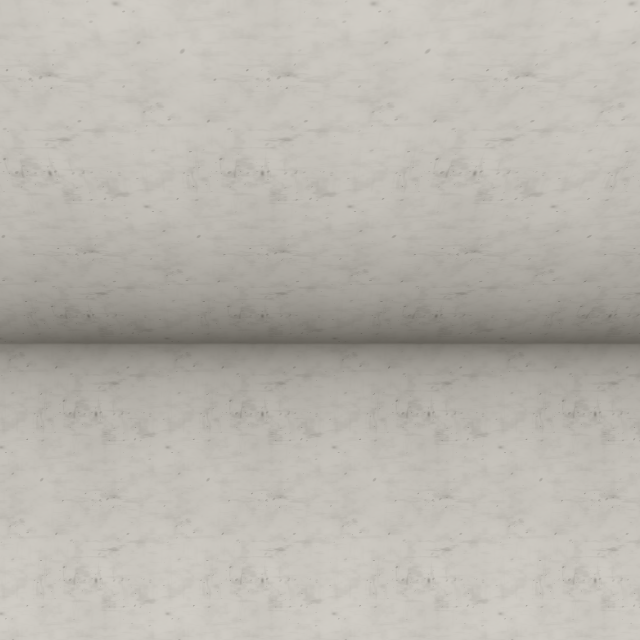
Reproduce this texture procedurally as a Shadertoy shader.

```glsl
const float SEAM_Y = 0.4635;
const float TILE_SIZE = 0.26;
const float CEILING_SPREAD = 1.04;
const float CEILING_DEPTH = 5.75;
const float VANISH_X = 0.41;

float hash(vec2 p) {
    return fract(sin(dot(p, vec2(127.1, 311.7))) * 43758.5453);
}

// Value noise that wraps after a whole number of cells
float tiledNoise(vec2 uv, vec2 cells, float seed) {
    vec2 p = uv * cells;
    vec2 i = floor(p);
    vec2 f = fract(p);
    f = f * f * (3.0 - 2.0 * f);
    vec2 a = mod(i, cells) + seed;
    vec2 b = mod(i + 1.0, cells) + seed;
    return mix(mix(hash(a), hash(vec2(b.x, a.y)), f.x),
               mix(hash(vec2(a.x, b.y)), hash(b), f.x), f.y);
}

float tiledFbm(vec2 uv, vec2 cells, float seed) {
    float sum = 0.0;
    float weight = 0.5;
    for (int i = 0; i < 4; i++) {
        sum += weight * tiledNoise(uv, cells, seed + float(i) * 17.0);
        cells *= 2.0;
        weight *= 0.5;
    }
    return sum / 0.9375;
}

// Soft elliptical region repeated in every tile
float patchMask(vec2 uv, vec2 center, vec2 radius) {
    vec2 d = fract(uv - center + 0.5) - 0.5;
    d /= radius;
    return exp(-dot(d, d));
}

// Jittered slanted pits, kept inside their cells
float pits(vec2 uv, vec2 cells, float density, float seed) {
    vec2 p = uv * cells;
    vec2 id = mod(floor(p), cells) + seed;
    vec2 jitter = 0.3 * (vec2(hash(id + 3.1), hash(id + 7.7)) - 0.5);
    vec2 d = fract(p) - 0.5 - jitter;
    d.x -= 0.45 * d.y;
    d.y *= mix(0.65, 1.4, hash(id + 11.3));
    float radius = mix(0.12, 0.32, hash(id + 19.9));
    float present = step(hash(id), density);
    float depth = mix(0.25, 1.0, hash(id + 5.3));
    return present * depth * (1.0 - smoothstep(0.25 * radius, radius, length(d)));
}

// Stains, scratches and pits of the plaster
float wear(vec2 uv) {
    float cluster = patchMask(uv, vec2(0.08, 0.06), vec2(0.2, 0.055));
    float streaks = patchMask(uv, vec2(0.86, 0.56), vec2(0.26, 0.11));
    float smudge = patchMask(uv, vec2(0.55, 0.9), vec2(0.07, 0.06));
    float bands = patchMask(uv, vec2(0.12, 0.76), vec2(0.15, 0.06))
                + patchMask(uv, vec2(0.18, 0.47), vec2(0.14, 0.07));
    float density = 0.04 + 0.35 * cluster + 0.22 * streaks + 0.2 * smudge + 0.15 * bands;

    float cloud = tiledFbm(uv, vec2(4.0, 5.0), 2.0) - 0.5;
    float grain = tiledFbm(uv, vec2(18.0, 24.0), 31.0);
    float across = tiledFbm(uv, vec2(9.0, 42.0), 53.0);
    float down = tiledFbm(uv, vec2(38.0, 8.0), 71.0);
    float blotches = smoothstep(0.48, 0.78, grain);
    float scratches = smoothstep(0.56, 0.8, across);
    float runs = smoothstep(0.56, 0.8, down);

    float stain = 0.045 * cloud + 0.025 * (grain - 0.5);
    stain += blotches * (0.012 + 0.07 * smudge + 0.035 * (cluster + bands + streaks));
    stain += scratches * (0.018 + 0.07 * bands + 0.03 * cluster);
    stain += runs * (0.006 + 0.06 * streaks);
    stain += 0.13 * pits(uv, vec2(23.0, 25.0), density, 101.0);
    stain += 0.08 * pits(uv + 0.013, vec2(37.0, 41.0), 0.7 * density, 151.0);
    stain += 0.17 * patchMask(uv, vec2(0.0, 0.575), vec2(0.009, 0.015));
    stain += 0.10 * patchMask(uv, vec2(0.43, 0.375), vec2(0.013, 0.009));
    return stain;
}

// Flat wall below the seam, receding plane above it
vec2 surfaceUv(vec2 p) {
    float height = p.y - SEAM_Y;
    float spread = 1.0 + CEILING_SPREAD * max(height, 0.0);
    float x = VANISH_X + (p.x - VANISH_X) / spread;
    float wallV = height / TILE_SIZE;
    float ceilingV = CEILING_DEPTH * (1.0 - 1.0 / spread) + 0.33;
    return vec2((x - 0.15) / TILE_SIZE, height > 0.0 ? ceilingV : wallV);
}

// Broad falloff plus a tight contact shadow
float shade(float d, vec2 broad, vec2 tight) {
    return 0.803 - broad.x * exp(-d / broad.y) - tight.x * exp(-d / tight.y);
}

void mainImage(out vec4 fragColor, in vec2 fragCoord) {
    vec2 p = fragCoord / iResolution.xy;
    float height = p.y - SEAM_Y;
    float d = abs(height);

    float above = shade(d, vec2(0.24, 0.15), vec2(0.17, 0.04));
    float below = shade(d, vec2(0.19, 0.13), vec2(0.14, 0.025));
    float light = mix(below, above, smoothstep(-0.003, 0.002, height));

    // Slightly softer shadow toward the left edge
    light += 0.03 * exp(-d / 0.04) * exp(-p.x / 0.08);
    light -= wear(surfaceUv(p)) * mix(0.5, 1.0, smoothstep(0.4, 0.75, light));

    vec3 warmth = vec3(0.0, 0.014, 0.042);
    fragColor = vec4(clamp(light - warmth, 0.0, 1.0), 1.0);
}
```
